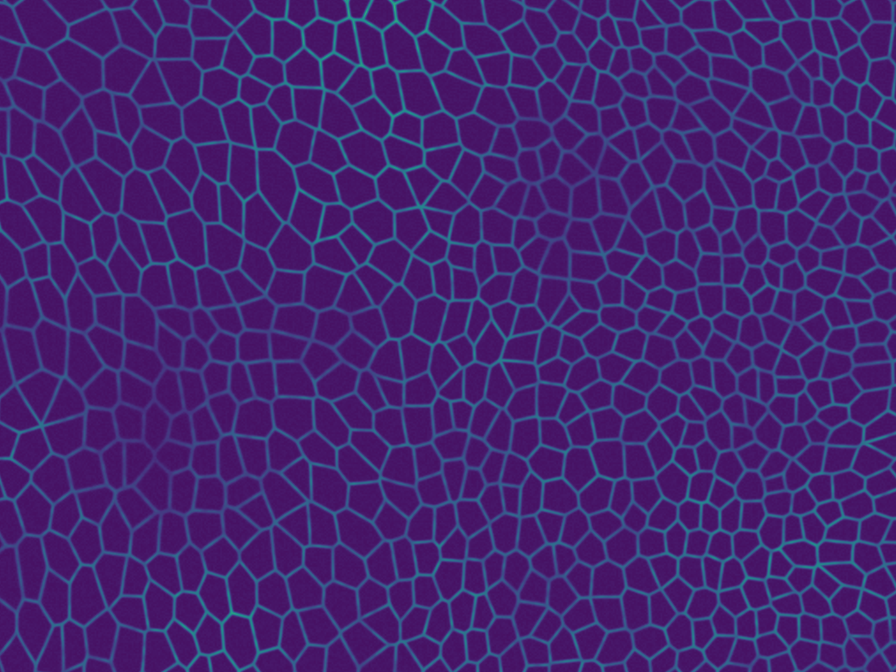
This pattern is drawn by a Shadertoy shader. Its source:

```glsl
// Sheet of epithelial cells with faintly glowing walls, in a violet to green ramp.
// A jittered, staggered Voronoi grid is stretched across the canvas; distances to
// the cell borders become soft walls whose brightness drifts with smooth noise.

const vec2 DENSITY_LEFT = vec2(21.0, 15.5);   // cells per canvas height
const vec2 DENSITY_RIGHT = vec2(28.5, 27.0);
const float ASPECT = 1.3333;
const float LEAN = 0.16;            // tilt of the long cells on the left
const float JITTER = 0.72;
const float WARP = 0.045;           // uneven cell sizes
const float WALL_WIDTH = 0.0026;
const float INTERIOR_LEVEL = 0.062;
const float WALL_LEVEL = 0.13;
const float WALL_DRIFT = 0.22;
const float GRAIN_SCALE = 380.0;
const float GRAIN_LEVEL = 0.026;

// Broad brighter or darker regions: centre, radius, strength
const vec4 TOP_EDGE = vec4(0.52, 1.04, 0.17, 0.26);
const vec4 UPPER_GLOW = vec4(0.52, 0.76, 0.17, 0.11);
const vec4 LOWER_GLOW = vec4(0.33, 0.06, 0.10, 0.12);
const vec4 RIGHT_GLOW = vec4(1.18, 0.20, 0.18, 0.09);
const vec4 UPPER_SHADE = vec4(0.83, 0.76, 0.13, -0.10);
const vec4 LOWER_SHADE = vec4(0.25, 0.36, 0.13, -0.09);

const vec3 NIGHT = vec3(0.267, 0.005, 0.329);
const vec3 PLUM = vec3(0.281, 0.090, 0.412);
const vec3 INDIGO = vec3(0.275, 0.195, 0.496);
const vec3 BLUE = vec3(0.206, 0.372, 0.553);
const vec3 TEAL = vec3(0.128, 0.567, 0.551);
const vec3 GREEN = vec3(0.267, 0.749, 0.441);
const vec3 LIME = vec3(0.740, 0.873, 0.150);

float hash(vec2 p) {
    return fract(sin(dot(p, vec2(127.1, 311.7))) * 43758.5453);
}

float noise(vec2 p) {
    vec2 i = floor(p), f = fract(p);
    f = f * f * (3.0 - 2.0 * f);
    return mix(mix(hash(i), hash(i + vec2(1, 0)), f.x),
               mix(hash(i + vec2(0, 1)), hash(i + vec2(1, 1)), f.x), f.y);
}

float region(vec2 p, vec4 r) {
    vec2 d = (p - r.xy) / r.z;
    return r.w * exp(-dot(d, d));
}

// Canvas to cell grid: density grows from left to right
vec2 toGrid(vec2 p) {
    p += WARP * (vec2(noise(p * 5.0), noise(p * 5.0 + 37.0)) - 0.5);
    float across = p.x / ASPECT;
    float columns = p.x * mix(DENSITY_LEFT.x, DENSITY_RIGHT.x, 0.5 * across);
    columns += LEAN * DENSITY_LEFT.x * (1.0 - across) * p.y;
    return vec2(columns, (p.y - 0.5) * mix(DENSITY_LEFT.y, DENSITY_RIGHT.y, across));
}

// Jittered centre of a cell, odd rows shifted by half a step
vec2 cellCentre(vec2 id) {
    vec2 offset = vec2(hash(id), hash(id + 71.3)) - 0.5;
    return id + 0.5 + JITTER * offset + vec2(0.5 * mod(id.y, 2.0) - 0.25, 0.0);
}

// Wall intensity: borders to all neighbours, blended so corners are rounded
float cellWalls(vec2 p, float width) {
    const float STEP = 0.001;
    vec2 g = toGrid(p);
    mat2 stretch = mat2(toGrid(p + vec2(STEP, 0)) - g, toGrid(p + vec2(0, STEP)) - g) / STEP;

    vec2 nearestId = floor(g), toNearest = vec2(9.0);
    for (int j = -2; j <= 2; j++)
    for (int i = -2; i <= 2; i++) {
        vec2 id = floor(g) + vec2(i, j);
        vec2 d = cellCentre(id) - g;
        if (dot(d, d) < dot(toNearest, toNearest)) {
            toNearest = d;
            nearestId = id;
        }
    }

    float gap = 1.0;
    for (int j = -2; j <= 2; j++)
    for (int i = -2; i <= 2; i++) {
        if (i == 0 && j == 0) continue;
        vec2 d = cellCentre(nearestId + vec2(i, j)) - g;
        vec2 normal = normalize(d - toNearest);
        float border = dot(0.5 * (d + toNearest), normal) / length(normal * stretch);
        gap *= 1.0 - exp(-border * border / (width * width));
    }
    return 1.0 - gap;
}

vec3 ramp(float t) {
    vec3 c = mix(NIGHT, PLUM, clamp(t / 0.07, 0.0, 1.0));
    c = mix(c, INDIGO, clamp((t - 0.07) / 0.08, 0.0, 1.0));
    c = mix(c, BLUE, clamp((t - 0.15) / 0.15, 0.0, 1.0));
    c = mix(c, TEAL, clamp((t - 0.30) / 0.20, 0.0, 1.0));
    c = mix(c, GREEN, clamp((t - 0.50) / 0.20, 0.0, 1.0));
    return mix(c, LIME, clamp((t - 0.70) / 0.20, 0.0, 1.0));
}

void mainImage(out vec4 fragColor, in vec2 fragCoord) {
    vec2 p = fragCoord / iResolution.y;

    // Slow drift of the wall brightness, then beads along the walls
    float strength = WALL_LEVEL + WALL_DRIFT * mix(noise(p * 6.0 + 11.0), noise(p * 17.0), 0.4);
    strength += region(p, TOP_EDGE) + region(p, UPPER_GLOW) + region(p, LOWER_GLOW)
              + region(p, RIGHT_GLOW) + region(p, UPPER_SHADE) + region(p, LOWER_SHADE);
    strength = max(strength, 0.08);
    float beads = 0.72 + 0.56 * noise(p * 95.0);

    // Faint walls are slightly out of focus
    float blur = mix(1.3, 0.95, smoothstep(0.1, 0.3, strength));
    float width = max(WALL_WIDTH * blur, 0.95 / iResolution.y);
    float grain = GRAIN_LEVEL * (noise(p * GRAIN_SCALE) - 0.5);

    float level = INTERIOR_LEVEL + grain + strength * beads * cellWalls(p, width);
    fragColor = vec4(ramp(level), 1.0);
}
```
